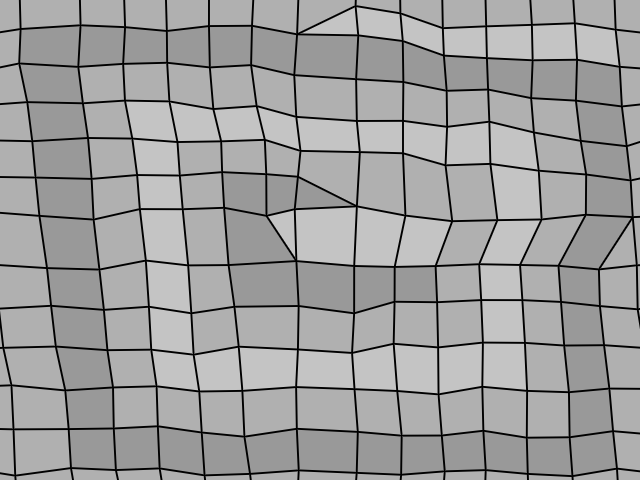
Give the GLSL for this pattern, as a Shadertoy shader.

```glsl
// Warped mesh of flat grey quads in nested rings, outlined by thin black lines.

// Lengths are in canvas heights; mesh rows count from the top down.
const float MID_GREY = 0.69, DARK_GREY = 0.60, LIGHT_GREY = 0.77;
const float LINE_HALF_WIDTH = 0.0020;
const float TILE_WIDTH = 1.3333;
const float FIRST_COLUMN = 0.0434, COLUMN_PITCH = 0.0908, WIDE_GAP = 0.031;
const float FIRST_ROW = 0.059, ROW_PITCH = 0.0773, CORE_GAP = 0.031, LOWER_STRETCH = 0.008;
const float LEAN = 0.035;                       // sideways shear of the right half
const vec2 JITTER = vec2(0.015, 0.036);
const vec2 CORE = vec2(6.0, 6.0);               // innermost cell
const float CORE_END = 8.0;                     // last core column
const float LAST_COLUMN = 14.0;

vec2 gradientAt(vec2 cell) {
    vec3 h = fract(cell.xyx * vec3(0.1031, 0.1030, 0.0973));
    h += dot(h, h.yzx + 33.33);
    float angle = 6.2832 * fract((h.x + h.y) * h.z);
    return vec2(cos(angle), sin(angle));
}

float gradientNoise(vec2 p) {
    vec2 i = floor(p), f = p - i, u = f * f * (3.0 - 2.0 * f);
    vec2 e = vec2(1.0, 0.0);
    return mix(mix(dot(gradientAt(i), f), dot(gradientAt(i + e), f - e), u.x),
               mix(dot(gradientAt(i + e.yx), f - e.yx), dot(gradientAt(i + 1.0), f - 1.0), u.x), u.y);
}

float columnX(float i) {
    return FIRST_COLUMN + (i - 1.0) * COLUMN_PITCH + WIDE_GAP * (step(2.0, i) + step(8.0, i));
}

float rowY(float j) {
    return FIRST_ROW + (j - 1.0) * ROW_PITCH + CORE_GAP * clamp(j - CORE.y, 0.0, 1.0)
         + LOWER_STRETCH * max(j - 7.0, 0.0);
}

// Merges neighbouring mesh lines, so some quads shrink to triangles.
vec2 mergeLines(vec2 id) {
    if (id.y == 0.0 && id.x < 7.5) id.y = 1.0;
    if (id.y == 5.0 && id.x > 7.5) id.y = 6.0;
    if (id.x == 6.0 && id.y > 6.5) id.x = 7.0;
    if (id.x == 15.0 && id.y < 6.5) id.x = 14.0;
    return id;
}

vec2 meshVertex(vec2 id) {
    id = mergeLines(id);
    bool wrapped = id.x > LAST_COLUMN;
    float i = wrapped ? id.x - LAST_COLUMN - 1.0 : id.x;

    // Left columns drift by one column on the way down; right ones lean and snap back.
    float drift = clamp((id.y - 2.0) / 11.0, 0.0, 1.0);
    float x = i < 6.5 ? mix(columnX(i), columnX(i + 1.0), drift) : columnX(i);
    float lean = id.y < 6.5 ? max(id.y, 0.0) / 6.0 : -max(12.0 - id.y, 0.0) / 5.0;
    x += LEAN * lean * max(i - 7.0, 0.0) / 7.0 + (wrapped ? TILE_WIDTH : 0.0);

    // Upper rows sink by one row towards the right.
    float sink = id.y < 4.5 ? clamp((id.x - 6.0) / 7.0, 0.0, 1.0) : 0.0;
    if (id.y < 0.5) sink = sqrt(sink);
    float y = rowY(id.y + sink);

    vec2 wobble = vec2(gradientNoise(id * vec2(0.37, 0.53) + 29.3),
                       gradientNoise(id * vec2(0.71, 0.37) + 8.4));
    return vec2(x, y) + JITTER * wobble;
}

float cellGrey(vec2 cell) {
    if (cell.y == 0.0 && cell.x < 13.5) return LIGHT_GREY;            // upper right strip
    if (cell.y == CORE.y && cell.x == CORE_END + 1.0) return LIGHT_GREY; // core opening
    float ring = max(max(CORE.x - cell.x, cell.x - CORE_END), abs(cell.y - CORE.y));
    if (ring == 0.0 || ring == 3.0) return LIGHT_GREY;
    return ring == 1.0 || ring == 5.0 ? DARK_GREY : MID_GREY;
}

// Signed distance to a quad, negative inside.
float quadDistance(vec2 p, vec2 corners[4]) {
    float nearest = 1e3, side = 1.0;
    for (int n = 0; n < 4; n++) {
        vec2 a = corners[n], b = corners[(n + 1) % 4];
        vec2 edge = b - a, w = p - a;
        vec2 offset = w - edge * clamp(dot(w, edge) / max(dot(edge, edge), 1e-9), 0.0, 1.0);
        nearest = min(nearest, dot(offset, offset));
        bool spans = (a.y > p.y) != (b.y > p.y);
        if (spans && (edge.x * w.y - edge.y * w.x > 0.0) == (edge.y > 0.0)) side = -side;
    }
    return side * sqrt(nearest);
}

void mainImage(out vec4 fragColor, in vec2 fragCoord) {
    float pixel = 1.0 / iResolution.y;
    vec2 p = vec2(fragCoord.x, iResolution.y - fragCoord.y) * pixel;
    vec2 guess = floor((p - vec2(FIRST_COLUMN, FIRST_ROW)) / vec2(COLUMN_PITCH, ROW_PITCH)) + 1.0;

    // Search the quads around the guessed cell.
    float grey = MID_GREY, lineDistance = 1e3;
    for (float r = -2.0; r < 1.5; r++) {
        vec2 id = guess + vec2(-3.0, r);
        vec2 top = meshVertex(id), bottom = meshVertex(id + vec2(0.0, 1.0));
        for (int c = 0; c < 5; c++) {
            vec2 nextTop = meshVertex(id + vec2(1.0, 0.0));
            vec2 nextBottom = meshVertex(id + 1.0);
            float d = quadDistance(p, vec2[4](top, nextTop, nextBottom, bottom));
            if (d < 0.0) grey = cellGrey(id);
            lineDistance = min(lineDistance, abs(d));
            top = nextTop;
            bottom = nextBottom;
            id.x++;
        }
    }

    float fill = clamp((lineDistance - LINE_HALF_WIDTH) / pixel + 0.5, 0.0, 1.0);
    fragColor = vec4(vec3(grey * fill), 1.0);
}
```
